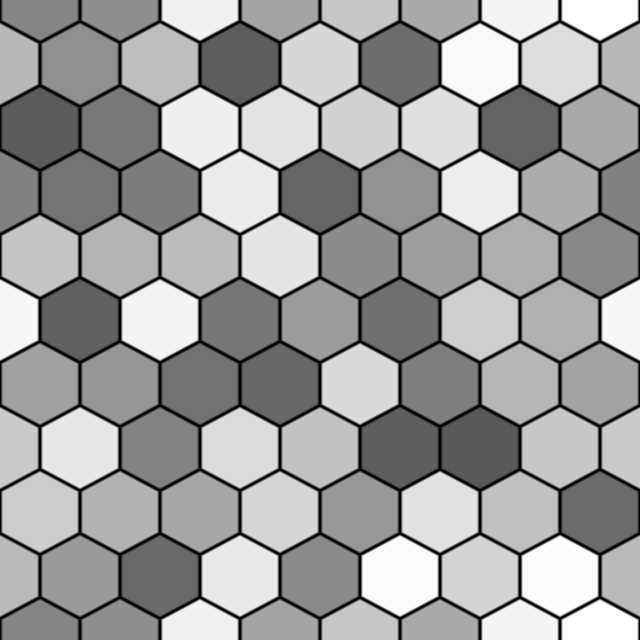
Give the GLSL for this pattern, as a WebGL 2 fragment shader.

```glsl
#version 300 es
precision highp float;
// Honeycomb of flat grey cells with soft black joints, 8 across and 10 rows down.
// Each point takes the nearer centre of two interleaved lattices; wrapped cell
// numbers pick the tones, so opposite sides of the tile continue each other.

uniform vec2 u_resolution;
out vec4 fragColor;

const ivec2 REPEATS = ivec2(8, 10);            // columns, rows
const vec2 HEX_METRIC = vec2(1.0, 0.8660254);  // makes the row lattice regular
const vec2 SLANT_NORMAL = vec2(0.5, 0.8660254);
const float JOINT_CORE = 0.004;                // in cell widths, from the edge
const float JOINT_FADE = 0.041;
const vec3 JOINT_COLOR = vec3(0.01);
const vec3 DARK_CELL = vec3(0.35);
const vec3 LIGHT_CELL = vec3(1.0);

// Nearest cell centre: even rows are shifted by half a cell.
vec2 nearestCenter(vec2 p) {
    vec2 even = vec2(floor(p.x) + 0.5, 2.0 * floor(0.5 * p.y + 0.5));
    vec2 odd = vec2(floor(p.x + 0.5), 2.0 * floor(0.5 * p.y) + 1.0);
    float evenDist = length((p - even) * HEX_METRIC);
    float oddDist = length((p - odd) * HEX_METRIC);
    return evenDist < oddDist ? even : odd;
}

// Distance inward from the hexagon's border, zero on the border.
float borderDistance(vec2 offset) {
    vec2 d = abs(offset * HEX_METRIC);
    return 0.5 - max(d.x, dot(d, SLANT_NORMAL));
}

// Cubing modulo the prime 83 shuffles the cells, spreading tones evenly.
int cubeMod(int n) {
    n = n % 83;
    return (n * n * n) % 83;
}

float cellTone(vec2 center, ivec2 repeats) {
    ivec2 id = (ivec2(floor(center)) + repeats) % repeats;
    int index = id.x + repeats.x * id.y;
    return float(cubeMod(cubeMod(index + 2) + 17)) / 82.0;
}

void main() {
    vec2 p = gl_FragCoord.xy / u_resolution * vec2(REPEATS);
    vec2 center = nearestCenter(p);

    // Cell fill
    vec3 fill = mix(DARK_CELL, LIGHT_CELL, cellTone(center, REPEATS));

    // Soft joint, never narrower than a pixel
    float pixel = float(REPEATS.x) / u_resolution.x;
    float fade = max(JOINT_FADE, JOINT_CORE + pixel);
    float inside = smoothstep(JOINT_CORE, fade, borderDistance(p - center));

    fragColor = vec4(mix(JOINT_COLOR, fill, inside), 1.0);
}
```
